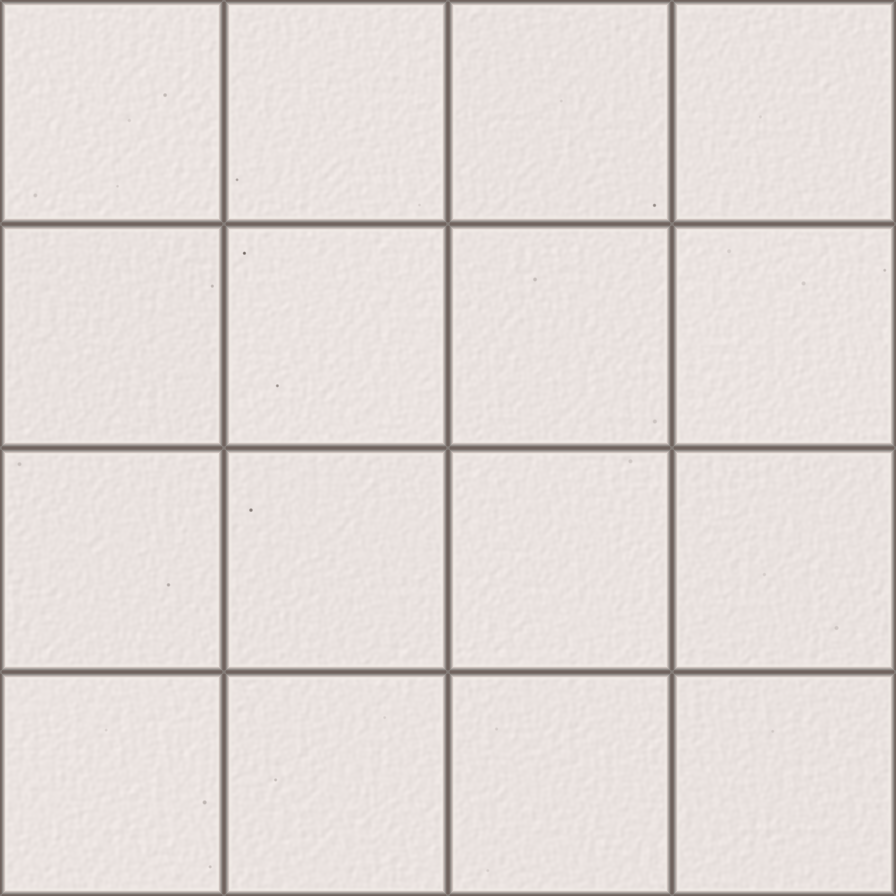
This texture is drawn by a Shadertoy shader. Its source:

```glsl
const float TILES = 4.0;             // repeats across and down
const float CORE_END = 0.0010;       // distances from the joint centre
const float EDGE_END = 0.0029;
const float SHOULDER_END = 0.0049;
const float TILE_START = 0.0066;
const float RIM_END = 0.0105;
const float RIM_STRENGTH = 0.65;
const float RELIEF_CELLS = 100.0;    // whole numbers keep the noise wrapping
const float FINE_CELLS = 168.0;
const float RELIEF_STRENGTH = 0.042;
const float LIGHT_REACH = 0.0022;
const float TILE_VARIATION = 0.006;
const float SPECK_CELLS = 12.0;      // multiple of TILES
const float SPECK_CHANCE = 0.22;
const float SPECK_RADIUS = 0.0026;

const vec3 GLAZE = vec3(0.918, 0.889, 0.878);
const vec3 RIM = vec3(0.950, 0.930, 0.908);
const vec3 SHOULDER = vec3(0.80, 0.76, 0.74);
const vec3 JOINT_EDGE = vec3(0.57, 0.55, 0.535);
const vec3 JOINT_CORE = vec3(0.44, 0.39, 0.37);
const vec3 SPECK = vec3(0.36, 0.32, 0.30);

// Integer hash giving three values from 0 to 1
vec3 hash3(vec2 cell, float seed) {
    uvec3 v = uvec3(cell, seed) * 1664525u + 1013904223u;
    v.x += v.y * v.z; v.y += v.z * v.x; v.z += v.x * v.y;
    v ^= v >> 16u;
    v.x += v.y * v.z; v.y += v.z * v.x; v.z += v.x * v.y;
    return vec3(v >> 8u) / 16777216.0;
}

float cornerSlope(vec2 cell, vec2 offset, float cells) {
    vec2 gradient = hash3(mod(cell, cells), cells).xy * 2.0 - 1.0;
    return dot(gradient, offset);
}

// Gradient noise that wraps over the canvas
float wrappedNoise(vec2 uv, float cells) {
    vec2 p = uv * cells;
    vec2 cell = floor(p);
    vec2 f = p - cell;
    vec2 w = f * f * f * (f * (f * 6.0 - 15.0) + 10.0);
    vec2 e = vec2(1.0, 0.0);
    float low = mix(cornerSlope(cell, f, cells),
                    cornerSlope(cell + e.xy, f - e.xy, cells), w.x);
    float high = mix(cornerSlope(cell + e.yx, f - e.yx, cells),
                     cornerSlope(cell + e.xx, f - e.xx, cells), w.x);
    return mix(low, high, w.y);
}

float surfaceHeight(vec2 uv) {
    return wrappedNoise(uv, RELIEF_CELLS) + 0.5 * wrappedNoise(uv, FINE_CELLS);
}

// Sparse pits, mostly faint, each kept inside its own cell
float speckMask(vec2 uv, float pixel) {
    vec2 p = uv * SPECK_CELLS;
    vec2 cell = mod(floor(p), SPECK_CELLS);
    vec3 place = hash3(cell, 7.0);
    vec3 look = hash3(cell, 19.0);
    float d = length(fract(p) - mix(vec2(0.15), vec2(0.85), place.xy)) / SPECK_CELLS;
    float radius = SPECK_RADIUS * mix(0.7, 1.1, look.x);
    float disc = 1.0 - smoothstep(radius - max(pixel, 0.0016), radius + 0.5 * pixel, d);
    return disc * step(place.z, SPECK_CHANCE) * mix(0.15, 0.9, pow(look.y, 4.0));
}

void mainImage(out vec4 fragColor, in vec2 fragCoord) {
    vec2 uv = fragCoord / iResolution.xy;
    float pixel = 1.0 / min(iResolution.x, iResolution.y);

    // Distance to the nearest joint
    vec2 toJoint = (0.5 - abs(fract(uv * TILES) - 0.5)) / TILES;
    float d = min(toJoint.x, toJoint.y);
    float crossing = 1.0 - smoothstep(CORE_END, EDGE_END, max(toJoint.x, toJoint.y));

    // Embossed glaze lit from the upper left
    vec2 light = vec2(-0.8, 0.6) * LIGHT_REACH;
    float relief = surfaceHeight(uv - light) - surfaceHeight(uv + light);
    vec2 tileId = mod(floor(uv * TILES), TILES);
    float tone = (hash3(tileId, 3.0).x - 0.5) * TILE_VARIATION;
    vec3 tile = GLAZE + tone + relief * RELIEF_STRENGTH;
    tile = mix(tile, SPECK, speckMask(uv, pixel));

    // Pale rim, then the soft joint profile
    tile = mix(tile, RIM, RIM_STRENGTH * (1.0 - smoothstep(TILE_START, RIM_END, d)));
    vec3 color = mix(JOINT_CORE, JOINT_EDGE, 0.6 * crossing);
    color = mix(color, JOINT_EDGE, smoothstep(CORE_END, EDGE_END, d));
    color = mix(color, SHOULDER, smoothstep(EDGE_END, SHOULDER_END, d));
    color = mix(color, tile, smoothstep(SHOULDER_END, max(TILE_START, SHOULDER_END + pixel), d));

    fragColor = vec4(clamp(color, 0.0, 1.0), 1.0);
}
```
